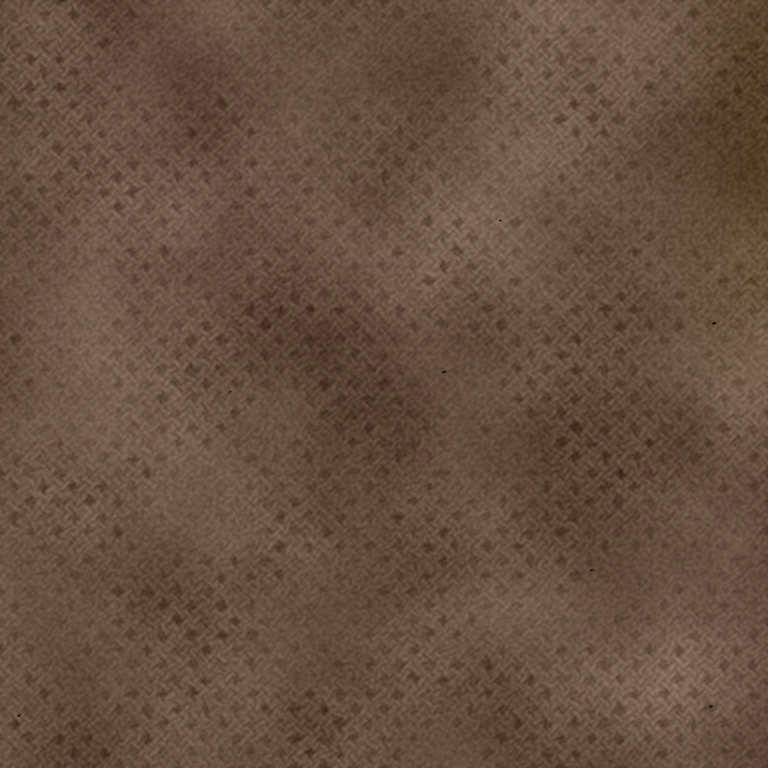
This texture is drawn by a WebGL 1 fragment shader. Its source:

```glsl
precision highp float;
uniform vec2 u_resolution;

#define BASE_COLOR vec3(0.400, 0.310, 0.250)
#define CLOUD_SCALE 3.6
#define CLOUD_CONTRAST 0.125
#define WEAVE_SCALE 26.0
#define STRAND_CONTRAST 0.023
#define PIT_DEPTH 0.068
#define GRAIN_SCALE 105.0
#define GRAIN_CONTRAST 0.075
#define TINT_AMOUNT 0.035
#define SPECK_RADIUS 0.0032

const float TAU = 6.2831853;

vec2 hash2(vec2 p) {
  vec3 q = fract(p.xyx * vec3(0.1031, 0.1030, 0.0973));
  q += dot(q, q.yzx + 33.33);
  return fract((q.xx + q.yz) * q.zy);
}

vec2 gradientAt(vec2 cell) {
  float angle = TAU * hash2(cell).x;
  return vec2(cos(angle), sin(angle));
}

float gradientNoise(vec2 p) {
  vec2 i = floor(p);
  vec2 f = p - i;
  vec2 w = f * f * f * (f * (f * 6.0 - 15.0) + 10.0);
  vec2 e = vec2(0.0, 1.0);
  float low = mix(dot(gradientAt(i), f),
                  dot(gradientAt(i + e.yx), f - e.yx), w.x);
  float high = mix(dot(gradientAt(i + e.xy), f - e.xy),
                   dot(gradientAt(i + e.yy), f - e.yy), w.x);
  return mix(low, high, w.y);
}

float clouds(vec2 p) {
  float sum = 0.0;
  float gain = 1.0;
  for (int i = 0; i < 4; i++) {
    sum += gain * gradientNoise(p);
    p = mat2(1.6, 1.2, -1.2, 1.6) * p + 17.3;
    gain *= 0.5;
  }
  return sum;
}

// Crossing diagonal strands, with dark pits where they meet
float weave(vec2 uv) {
  vec2 wobble = vec2(gradientNoise(uv * 38.0 + 5.0),
                     gradientNoise(uv * 38.0 + 61.0));
  vec2 p = uv * WEAVE_SCALE + 0.16 * wobble;
  vec2 diagonal = TAU * vec2(p.x + p.y, p.x - p.y);
  vec2 wave = sin(diagonal);
  float over = 0.5 + 0.5 * clamp(3.0 * wave.x * wave.y, -1.0, 1.0);
  vec2 threads = cos(3.0 * diagonal);
  float strand = mix(threads.x, threads.y, over);
  vec2 dip = 0.5 + 0.5 * cos(diagonal);
  float pit = dip.x * dip.x * dip.y * dip.y;
  float wear = clamp(1.0 + 1.3 * gradientNoise(uv * 6.0 + 40.0), 0.35, 1.5);
  float pitWear = clamp(1.0 + 1.8 * gradientNoise(uv * 29.0 + 80.0), 0.2, 1.8);
  return wear * (STRAND_CONTRAST * strand - PIT_DEPTH * pitWear * (pit - 0.14));
}

// A few tiny dark flecks
float specks(vec2 uv) {
  float cover = 0.0;
  for (int i = 0; i < 7; i++) {
    vec2 id = vec2(float(i) * 7.0 + 3.0, 19.0);
    vec2 d = uv - hash2(id);
    float size = SPECK_RADIUS * mix(0.5, 1.1, hash2(id + 41.0).x);
    float dist = length(vec2(d.x - 0.5 * d.y, 1.5 * d.y));
    cover = max(cover, 1.0 - smoothstep(0.4 * size, 1.3 * size, dist));
  }
  return cover;
}

void main() {
  vec2 uv = gl_FragCoord.xy / u_resolution;

  // Broad mottling, woven relief and soft grain
  float tone = CLOUD_CONTRAST * clouds(uv * CLOUD_SCALE + 9.0);
  tone += weave(uv);
  vec2 slant = vec2(uv.x + uv.y, 1.3 * (uv.x - uv.y));
  tone += GRAIN_CONTRAST * gradientNoise(slant * GRAIN_SCALE + 23.0);
  vec3 color = BASE_COLOR + tone * vec3(1.0, 0.98, 0.94);

  // Drift between reddish and olive brown
  float drift = gradientNoise(uv * 2.3 + 31.0)
              + 0.8 * gradientNoise(uv * 70.0 + 12.0);
  color += TINT_AMOUNT * drift * vec3(-0.3, 0.25, -0.3);
  float edge = smoothstep(0.82, 1.0, uv.x) * smoothstep(0.35, 0.7, uv.y);
  color -= edge * vec3(0.035, 0.032, 0.06);

  color = mix(color, vec3(0.05, 0.04, 0.04), 0.85 * specks(uv));
  gl_FragColor = vec4(clamp(color, 0.0, 1.0), 1.0);
}
```
